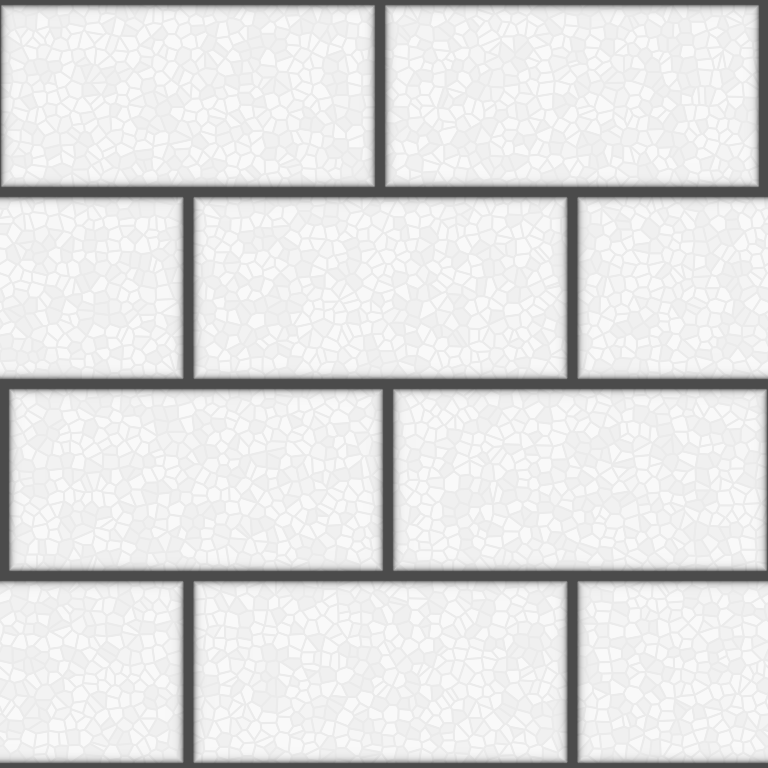
Give the GLSL for this pattern, as a three.js fragment shader.

```glsl
// Running-bond wall of pale terrazzo tiles with soft edges and dark grout.
varying vec2 vUv;

const vec2 TILE_SIZE = vec2(0.5, 0.25);
const float GROUT_HALF = 0.0060;
const float CORNER_RADIUS = 0.0025;
const float CHIP_CELLS = 64.0;
const vec3 GROUT_COLOR = vec3(0.295);
const vec3 BINDER_COLOR = vec3(0.920);
const vec3 CHIP_COLOR = vec3(0.978);
const vec3 RIM_COLOR = vec3(0.955);

vec2 hash22(vec2 p) {
  vec3 q = fract(p.xyx * vec3(0.1031, 0.1030, 0.0973));
  q += dot(q, q.yzx + 33.33);
  return fract((q.xx + q.yz) * q.zy);
}

// Feature point of a cell, with the cell index wrapped for tiling.
vec2 chipPoint(vec2 cell, float count) {
  return hash22(mod(cell, count) + 7.0);
}

// x: distance to the nearest chip border in cell units, y: random value per chip.
vec2 chips(vec2 uv, float count) {
  vec2 p = uv * count;
  vec2 base = floor(p);
  vec2 f = p - base;
  vec2 nearest = vec2(0.0);
  vec2 nearestCell = vec2(0.0);
  float best = 8.0;
  for (int j = -1; j <= 1; j++) {
    for (int i = -1; i <= 1; i++) {
      vec2 cell = vec2(float(i), float(j));
      vec2 r = cell + chipPoint(base + cell, count) - f;
      if (dot(r, r) < best) {
        best = dot(r, r);
        nearest = r;
        nearestCell = cell;
      }
    }
  }
  float border = 8.0;
  for (int j = -2; j <= 2; j++) {
    for (int i = -2; i <= 2; i++) {
      vec2 cell = nearestCell + vec2(float(i), float(j));
      vec2 r = cell + chipPoint(base + cell, count) - f;
      vec2 across = r - nearest;
      if (dot(across, across) > 0.00001) {
        border = min(border, dot(0.5 * (nearest + r), normalize(across)));
      }
    }
  }
  float tone = hash22(mod(base + nearestCell, count) + 91.0).x;
  return vec2(border, tone);
}

// Horizontal joint position: half a tile on even rows, slight drift on odd ones.
float rowShift(float row) {
  return mod(row, 2.0) < 0.5 ? 0.2454 : (2.0 - row) * 0.0052;
}

// Signed distance to the tile outline, negative inside the tile.
float tileDistance(vec2 uv) {
  float row = mod(floor(uv.y / TILE_SIZE.y), 4.0);
  vec2 p = vec2(uv.x - rowShift(row), uv.y);
  p = (fract(p / TILE_SIZE) - 0.5) * TILE_SIZE;
  vec2 q = abs(p) - 0.5 * TILE_SIZE + GROUT_HALF + CORNER_RADIUS;
  return length(max(q, 0.0)) + min(max(q.x, q.y), 0.0) - CORNER_RADIUS;
}

vec3 terrazzo(vec2 uv) {
  vec2 chip = chips(uv, CHIP_CELLS);
  float mask = smoothstep(0.045, 0.135, chip.x);
  float strength = mix(0.35, 1.0, smoothstep(0.1, 0.7, chip.y));
  return mix(BINDER_COLOR, CHIP_COLOR, mask * strength);
}

void main() {
  float d = tileDistance(vUv);
  float depth = max(-d, 0.0);

  // Glazed face, paler toward the rim and shaded where it meets the grout.
  vec3 face = mix(terrazzo(vUv), RIM_COLOR, 0.6 * exp(-depth * 80.0));
  face -= 0.6 * exp(-depth * 290.0);

  vec3 color = mix(face, GROUT_COLOR, smoothstep(-0.0009, 0.0009, d));
  gl_FragColor = vec4(color, 1.0);
}
```
